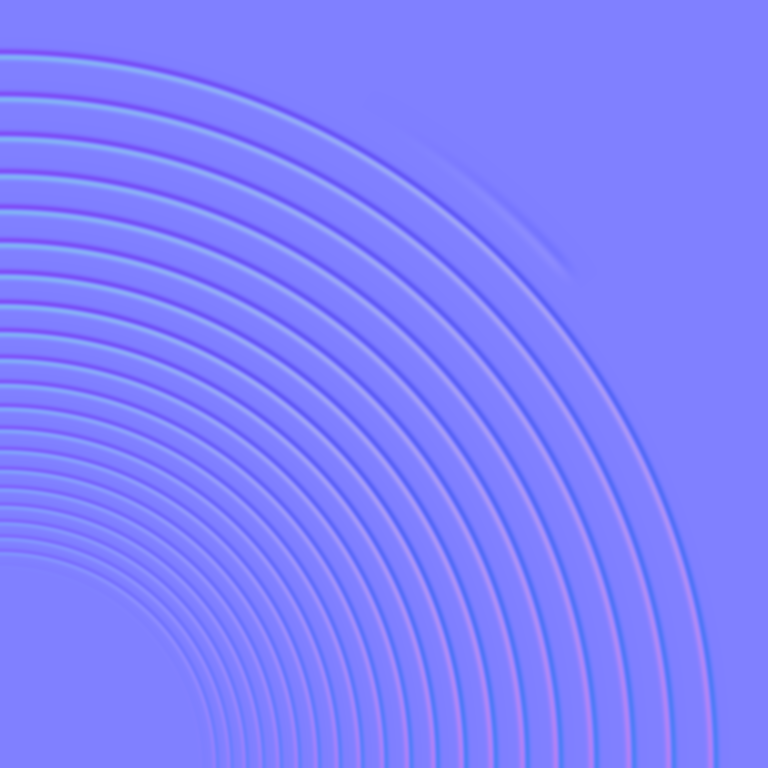
This texture map is drawn by a WebGL 1 fragment shader. Its source:

```glsl
precision highp float;
uniform vec2 u_resolution;

#define RING_COUNT 21
#define OUTER_RADIUS 0.929
#define LOG_STEP 0.06073
#define LOG_CURVE 0.000114
#define GROOVE_TILT 0.37
#define WIDTH_INNER 0.0027
#define WIDTH_OUTER 0.0038
#define ARC_RADIUS 0.981
#define ARC_TILT 0.13

// Slope across a soft ridge: positive inside, negative outside, peak 1
float grooveSlope(float offset, float width) {
  float x = offset / width;
  return -x * exp(0.5 - 0.5 * x * x);
}

// Rings whose spacing shrinks toward the centre
float ringRadius(float index) {
  return OUTER_RADIUS * exp(-index * (LOG_STEP + LOG_CURVE * index));
}

// Inner rings are shallower and the last one nearly vanishes
float ringStrength(float radius) {
  float depth = clamp((radius - 0.1) / 0.5, 0.0, 1.0);
  return depth * smoothstep(0.259, 0.278, radius);
}

void main() {
  vec2 p = gl_FragCoord.xy / u_resolution;
  float dist = length(p);
  vec2 outward = p / max(dist, 0.0001);
  float tilt = 0.0;

  // Concentric grooves
  for (int i = 0; i < RING_COUNT; i++) {
    float radius = ringRadius(float(i));
    float width = mix(WIDTH_INNER, WIDTH_OUTER, smoothstep(0.25, 0.8, radius));
    tilt += GROOVE_TILT * ringStrength(radius) * grooveSlope(dist - radius, width);
  }

  // Faint partial arc beyond the outer ring
  float angle = atan(p.y, p.x);
  float arcMask = smoothstep(0.69, 0.75, angle) * (1.0 - smoothstep(0.73, 1.07, angle));
  tilt += ARC_TILT * arcMask * grooveSlope(dist - ARC_RADIUS, 1.6 * WIDTH_OUTER);

  // Encode the surface normal as colour
  vec2 slope = outward * tilt;
  vec3 normal = vec3(slope, sqrt(max(1.0 - dot(slope, slope), 0.0)));
  gl_FragColor = vec4(0.5 + 0.5 * normal, 1.0);
}
```
